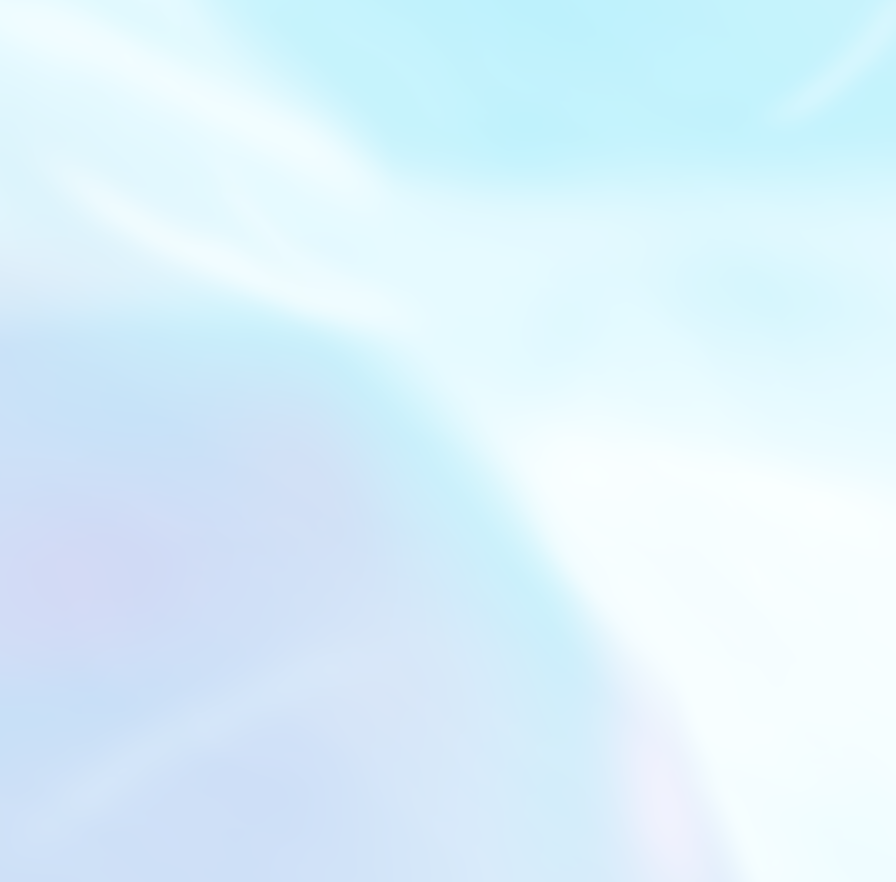
Give the GLSL for this background, as a WebGL 2 fragment shader.

```glsl
#version 300 es
precision highp float;
// Soft pastel backdrop: a periwinkle slope under cyan and white silky light.
uniform vec2 u_resolution;
out vec4 fragColor;

const vec3 WHITE = vec3(0.965, 0.995, 1.0);
const vec3 ICE = vec3(0.90, 0.98, 1.0);
const vec3 CYAN = vec3(0.735, 0.945, 0.99);
const vec3 AQUA = vec3(0.78, 0.945, 0.985);
const vec3 SKY = vec3(0.77, 0.88, 0.97);
const vec3 PERIWINKLE = vec3(0.81, 0.88, 0.97);
const vec3 LAVENDER = vec3(0.825, 0.85, 0.96);
const vec3 MIST = vec3(0.85, 0.92, 0.98);
const vec3 BLUSH = vec3(0.95, 0.95, 0.995);

float hash(vec2 p) {
  p = fract(p * vec2(0.1031, 0.1137));
  p += dot(p, p.yx + 33.33);
  return fract((p.x + p.y) * p.x * 17.0);
}

float noise(vec2 p) {
  vec2 i = floor(p), f = fract(p);
  f = f * f * (3.0 - 2.0 * f);
  float low = mix(hash(i), hash(i + vec2(1, 0)), f.x);
  float high = mix(hash(i + vec2(0, 1)), hash(i + vec2(1, 1)), f.x);
  return mix(low, high, f.y);
}

float fbm(vec2 p) {
  float sum = 0.0, amp = 0.5;
  for (int i = 0; i < 4; i++) {
    sum += amp * noise(p);
    p = p * 2.03 + 7.1;
    amp *= 0.5;
  }
  return sum;
}

vec2 rotate(vec2 p, float a) {
  float c = cos(a), s = sin(a);
  return vec2(c * p.x + s * p.y, c * p.y - s * p.x);
}

// Elliptical soft light, its long axis turned by angle
vec3 glow(vec3 base, vec2 p, vec2 center, vec2 radius, float angle, vec3 tint, float power) {
  vec2 q = rotate(p - center, angle) / radius;
  return mix(base, tint, power * exp(-dot(q, q)));
}

// Bent silky ribbon from a to b, fading at both ends
vec3 ribbon(vec3 base, vec2 p, vec2 a, vec2 b, float bend, float width, vec3 tint, float power) {
  vec2 dir = b - a;
  float len = length(dir);
  vec2 q = vec2(dot(p - a, dir), dir.x * (p.y - a.y) - dir.y * (p.x - a.x)) / len;
  float t = q.x / len;
  float off = (q.y - bend * 4.0 * t * (1.0 - t)) / width;
  float ends = smoothstep(-0.15, 0.25, t) * (1.0 - smoothstep(0.75, 1.15, t));
  return mix(base, tint, power * ends * exp(-off * off));
}

// Height of the ridge: level at left, then falling to the lower right
float ridge(float x) {
  return 0.665 - 0.052 * log(1.0 + exp((x - 0.39) / 0.04)) - 1.2 * max(x - 0.75, 0.0);
}

vec3 upperLight(vec2 p) {
  vec3 c = mix(WHITE, ICE, smoothstep(0.38, 0.62, p.y));
  // Cyan cap with a lower rim that sinks from the left and then levels
  float rim = 0.75 + 1.0 * max(0.44 - p.x, 0.0) + 0.1 * pow(p.x - 0.7, 2.0);
  c = mix(c, vec3(0.785, 0.955, 0.99), smoothstep(-0.05, 0.11, p.y - rim));
  c = glow(c, p, vec2(0.61, 1.0), vec2(0.22, 0.10), -0.2, CYAN, 0.85);
  c = glow(c, p, vec2(0.59, 0.85), vec2(0.08, 0.06), 0.0, CYAN, 0.55);
  c = glow(c, p, vec2(0.87, 0.87), vec2(0.17, 0.05), 0.15, CYAN, 0.4);
  c = glow(c, p, vec2(0.86, 0.66), vec2(0.14, 0.07), -0.2, vec3(0.82, 0.96, 0.99), 0.75);
  c = glow(c, p, vec2(0.64, 0.63), vec2(0.05, 0.10), -0.5, vec3(0.86, 0.97, 0.995), 0.6);
  c = glow(c, p, vec2(0.04, 0.80), vec2(0.19, 0.07), -0.6, vec3(0.85, 0.95, 0.985), 0.8);
  c = glow(c, p, vec2(0.0, 0.69), vec2(0.17, 0.06), -0.1, vec3(0.86, 0.925, 0.975), 0.9);
  c = glow(c, p, vec2(0.15, 0.97), vec2(0.14, 0.03), -0.5, vec3(0.84, 0.97, 0.99), 0.5);
  c = glow(c, p, vec2(0.65, 0.46), vec2(0.08, 0.06), -0.6, vec3(0.98, 1.0, 1.0), 0.8);
  c = glow(c, p, vec2(1.0, 0.53), vec2(0.16, 0.07), -0.4, ICE, 0.6);
  return glow(c, p, vec2(0.97, 0.03), vec2(0.13, 0.09), -0.7, vec3(0.92, 0.985, 1.0), 0.7);
}

vec3 lowerSlope(vec2 p, float depth) {
  vec3 c = mix(PERIWINKLE, MIST, smoothstep(0.25, 0.6, p.x));
  c = glow(c, p, vec2(0.15, 0.52), vec2(0.24, 0.10), -0.3, SKY, 0.8);
  c = glow(c, p, vec2(0.02, 0.19), vec2(0.22, 0.06), 0.2, SKY, 0.8);
  c = glow(c, p, vec2(0.09, 0.34), vec2(0.17, 0.10), 0.2, LAVENDER, 0.9);
  c = glow(c, p, vec2(0.35, 0.46), vec2(0.09, 0.13), 0.4, vec3(0.825, 0.875, 0.96), 0.8);
  c = glow(c, p, vec2(0.42, 0.22), vec2(0.10, 0.08), 0.3, vec3(0.85, 0.90, 0.97), 0.7);
  c = glow(c, p, vec2(0.27, 0.10), vec2(0.10, 0.10), 0.4, vec3(0.81, 0.875, 0.97), 0.8);
  c = glow(c, p, vec2(0.62, 0.10), vec2(0.07, 0.16), 0.1, vec3(0.82, 0.93, 0.98), 0.7);
  // Aqua rim under the ridge
  float rim = exp(-pow(depth / 0.105, 2.0)) * (1.0 - smoothstep(0.60, 0.76, p.x));
  c = mix(c, AQUA, rim * smoothstep(-0.1, 0.3, p.x));
  return glow(c, p, vec2(0.74, 0.10), vec2(0.055, 0.17), 0.2, BLUSH, 0.9);
}

void main() {
  vec2 uv = gl_FragCoord.xy / u_resolution;
  vec2 warp = vec2(fbm(uv * 3.0 + 2.0), fbm(uv * 3.0 + 19.0)) - 0.47;
  vec2 p = uv + 0.035 * warp;

  // Blend the two regions along the ridge
  float steep = mix(1.0, 1.6, smoothstep(0.33, 0.47, p.x));
  float side = (p.y - ridge(p.x)) / steep;
  vec3 color = mix(lowerSlope(p, side), upperLight(p), smoothstep(-0.055, 0.045, side));

  // Silky ribbons of light
  color = ribbon(color, p, vec2(-0.05, 1.0), vec2(0.45, 0.76), 0.02, 0.035, WHITE, 0.7);
  color = ribbon(color, p, vec2(0.05, 0.82), vec2(0.46, 0.63), -0.025, 0.025, WHITE, 0.75);
  color = ribbon(color, p, vec2(0.24, 0.82), vec2(0.44, 0.65), -0.03, 0.02, WHITE, 0.4);
  color = ribbon(color, p, vec2(0.42, 0.76), vec2(0.74, 0.70), 0.01, 0.035, ICE, 0.6);
  color = ribbon(color, p, vec2(0.64, 0.47), vec2(1.05, 0.38), 0.02, 0.035, vec3(0.98, 1.0, 1.0), 0.7);
  color = ribbon(color, p, vec2(0.60, 0.42), vec2(0.80, 0.20), -0.01, 0.018, WHITE, 0.6);
  color = ribbon(color, p, vec2(0.86, 0.86), vec2(1.02, 1.03), -0.02, 0.02, ICE, 0.5);
  color = ribbon(color, p, vec2(0.02, 0.04), vec2(0.46, 0.26), 0.03, 0.03, MIST, 0.5);

  // Faint streaks combed along the diagonal
  vec2 comb = rotate(p, -0.6) * vec2(2.5, 14.0);
  color += (fbm(comb + 3.0 * warp) - 0.47) * vec3(0.025, 0.012, 0.006);
  fragColor = vec4(clamp(color, 0.0, 1.0), 1.0);
}
```
